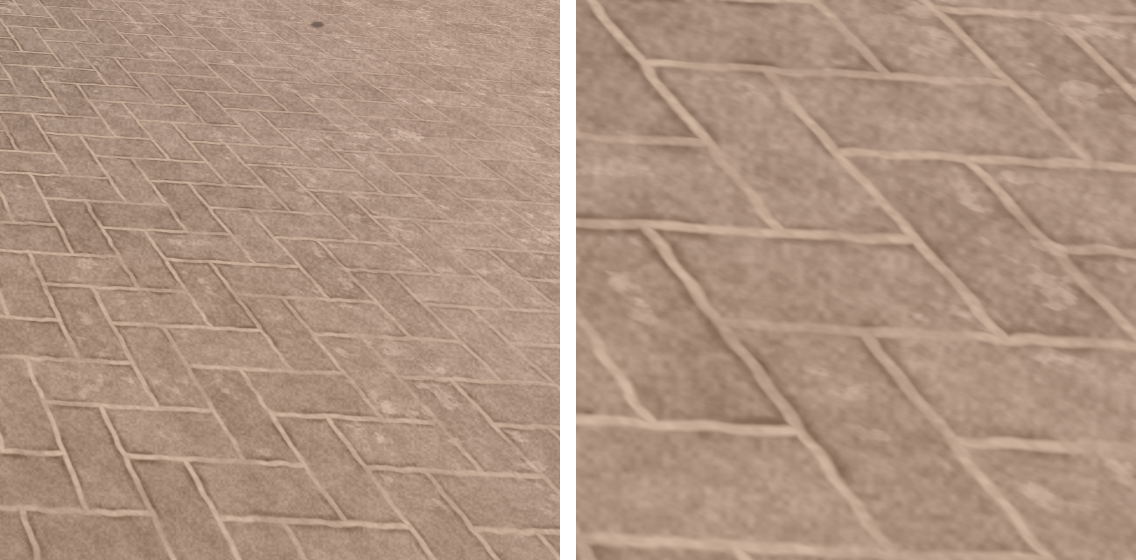
Left: the whole. Right: its middle third, enlarged.
This texture is drawn by a WebGL 2 fragment shader. Its source:

```glsl
#version 300 es
precision highp float;
uniform vec2 u_resolution;
out vec4 outColor;

float hash(vec2 p) {
  p = fract(p * vec2(0.1031, 0.1137) + 0.37);
  p += dot(p, p.yx + 33.33);
  return fract((p.x + p.y) * p.x * 7.13);
}

float noise(vec2 p) {
  vec2 i = floor(p), f = fract(p);
  f = f * f * (3.0 - 2.0 * f);
  return mix(mix(hash(i), hash(i + vec2(1, 0)), f.x),
             mix(hash(i + vec2(0, 1)), hash(i + vec2(1, 1)), f.x), f.y);
}

float fbm(vec2 p) {
  float sum = 0.0, amp = 0.5;
  for (int i = 0; i < 4; i++) {
    sum += amp * noise(p);
    p = mat2(1.6, 1.2, -1.2, 1.6) * p + 17.3;
    amp *= 0.5;
  }
  return sum / 0.9375;
}

// Canvas point (y down) to ground plane, one unit per brick width
vec2 groundPlane(vec2 uv) {
  mat3 view = mat3(0.1022, 0.0065, 0.002,
                   0.0293, 0.0408, -0.062,
                   0.0781, 0.7188, 1.0);
  vec3 g = inverse(view) * vec3(uv, 1.0);
  return g.xy / g.z;
}

// Herringbone of 2:1 bricks: xy = position inside the brick, zw = its corner
vec4 herringbone(vec2 p, out vec2 size) {
  vec2 cell = floor(p);
  float k = mod(cell.x - cell.y, 4.0);
  bool lying = k > 0.5 && k < 2.5;
  size = lying ? vec2(2, 1) : vec2(1, 2);
  vec2 corner = cell;
  if (k > 2.5) corner.y -= 1.0;
  else if (k > 1.5) corner.x -= 1.0;
  return vec4(p - corner, corner);
}

void main() {
  vec2 uv = gl_FragCoord.xy / u_resolution;
  uv.y = 1.0 - uv.y;
  vec2 ground = groundPlane(uv);
  vec2 footprint = fwidth(ground);

  // Slightly uneven brick edges
  vec2 wobble = vec2(noise(ground * 5.0), noise(ground * 5.0 + 41.0)) - 0.5;
  vec2 size;
  vec4 brick = herringbone(ground + 0.05 * wobble, size);
  vec2 edge = min(brick.xy, size - brick.xy);

  // Patchy wear and light across the paving
  float wear = fbm(ground * 0.9 + 8.0);
  float farRight = smoothstep(0.5, 1.25, uv.x * 0.8 + (1.0 - uv.y) * 0.65);
  float farLeft = (1.0 - smoothstep(0.0, 0.6, uv.y)) * (1.0 - farRight);

  // Brick tone with blotches, grain and pale scuffs
  float tone = 0.045 * (hash(brick.zw + 50.0) - 0.5)
             + 0.11 * (fbm(ground * 3.0) - 0.5)
             + 0.09 * (fbm(ground * 13.0) - 0.5)
             + 0.07 * (noise(uv * 240.0) - 0.5);
  vec3 color = vec3(0.655, 0.55, 0.477) + tone;
  color += vec3(-0.025, -0.012, 0.0) * farLeft;
  color += vec3(0.045, 0.045, 0.055) * farRight;
  float scuff = smoothstep(0.55, 0.72, fbm(ground * vec2(4.0, 5.0) + 90.0))
              * smoothstep(0.48, 0.7, wear);
  color += 0.09 * scuff;

  // Dark broken rim beside the joints
  float nearest = min(edge.x, edge.y);
  float rim = smoothstep(0.03, 0.07, nearest) * (1.0 - smoothstep(0.07, 0.17, nearest));
  color -= 0.10 * rim * smoothstep(0.35, 0.7, noise(ground * 2.3 + 12.0)) * (1.0 - 0.6 * farRight);

  // Sandy joints, partly worn away
  vec2 soft = max(footprint * 0.8, vec2(0.03));
  vec2 joint = 1.0 - smoothstep(0.045 - soft, 0.045 + soft, edge);
  float fill = mix(0.55, 1.0, smoothstep(0.28, 0.55, noise(ground * 1.7 + 30.0)));
  vec3 sand = vec3(0.79, 0.69, 0.605) + 0.08 * (noise(ground * 17.0) - 0.5);
  color = mix(color, sand, max(joint.x, joint.y) * fill * (1.0 - 0.35 * farRight));

  // Small dark fleck in the distance
  vec2 fleck = (uv - vec2(0.567, 0.044)) / vec2(0.013, 0.006);
  color = mix(color, vec3(0.4, 0.33, 0.29), 0.8 * (1.0 - smoothstep(0.5, 1.2, length(fleck))));

  outColor = vec4(color, 1.0);
}
```
